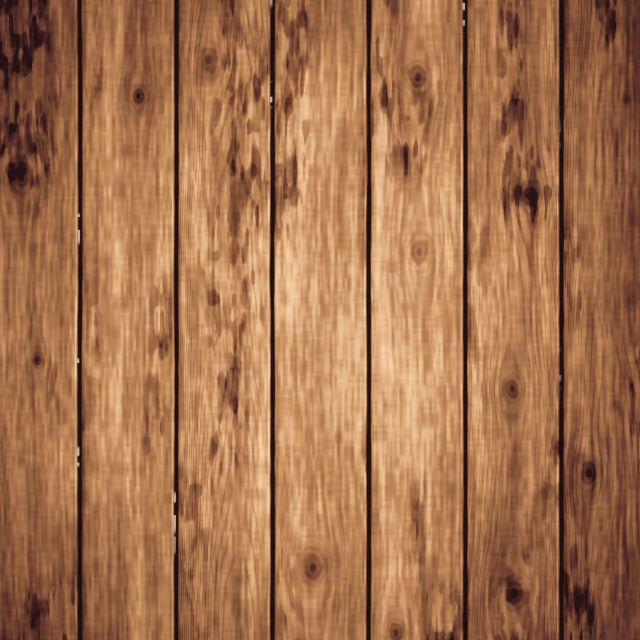
This texture is drawn by a Shadertoy shader. Its source:

```glsl
// Seven upright planks of warm, worn timber with dark seams and a vignette.
// A single tone value collects grain, growth arches, stains and knots,
// then a colour ramp turns it into wood; seams are laid on top.

float hash(vec2 p) {
    p = fract(p * vec2(0.1031, 0.1137));
    p += dot(p, p.yx + 33.33);
    return fract((p.x + p.y) * p.x * 17.31);
}

float noise(vec2 p) {
    vec2 i = floor(p), f = fract(p);
    f = f * f * (3.0 - 2.0 * f);
    return mix(mix(hash(i), hash(i + vec2(1, 0)), f.x),
               mix(hash(i + vec2(0, 1)), hash(i + vec2(1, 1)), f.x), f.y);
}

float fbm(vec2 p) {
    float sum = 0.0, amp = 0.5;
    for (int i = 0; i < 4; i++) {
        sum += amp * noise(p);
        p = p * 2.03 + 17.7;
        amp *= 0.5;
    }
    return sum / 0.9375;
}

// Wood colour for a tone from 0 (dark) to 1 (light)
vec3 woodRamp(float t) {
    vec3 c = mix(vec3(0.15, 0.07, 0.07), vec3(0.35, 0.19, 0.16), clamp((t - 0.15) / 0.20, 0.0, 1.0));
    c = mix(c, vec3(0.49, 0.30, 0.20), clamp((t - 0.35) / 0.14, 0.0, 1.0));
    c = mix(c, vec3(0.62, 0.41, 0.27), clamp((t - 0.49) / 0.13, 0.0, 1.0));
    c = mix(c, vec3(0.77, 0.55, 0.36), clamp((t - 0.62) / 0.15, 0.0, 1.0));
    c = mix(c, vec3(0.88, 0.69, 0.51), clamp((t - 0.77) / 0.11, 0.0, 1.0));
    return mix(c, vec3(0.97, 0.83, 0.66), clamp((t - 0.88) / 0.16, 0.0, 1.0));
}

void mainImage(out vec4 fragColor, in vec2 fragCoord) {
    vec2 uv = fragCoord / iResolution.xy;
    float px = 1.0 / iResolution.x;

    // Plank layout: index, position across, signed distance to the nearest seam
    float pitch = 0.1505;
    float across = (uv.x - 0.125) / pitch + 1.0;
    float plank = floor(across);
    float u = fract(across) - 0.5;
    float seam = (fract(across + 0.5) - 0.5) * pitch;
    float seamId = floor(across + 0.5);
    seam += 0.0012 * (noise(vec2(seamId * 9.0, uv.y * 7.0)) - 0.5);

    // Knots bend the grain sideways and leave a dark, ringed core
    vec2 g = vec2(u * pitch, uv.y);
    float knotShade = 0.0;
    for (int k = 0; k < 3; k++) {
        vec2 seed = vec2(plank * 7.0 + 3.0, float(k) * 13.0 + 5.0);
        vec2 centre = vec2((hash(seed) - 0.5) * 0.09, (float(k) + hash(seed + 31.0)) / 3.0);
        float size = mix(0.007, 0.019, hash(seed + 57.0));
        float strength = smoothstep(0.2, 0.7, hash(seed + 83.0));
        vec2 d = vec2(u * pitch, uv.y) - centre;
        float ragged = 0.7 + 0.7 * fbm(uv * vec2(75.0, 45.0) + seed);
        float r = length(d * vec2(1.0, 0.7)) / size * ragged;
        g.x -= d.x * 0.65 * strength * exp(-dot(d, d * vec2(1.0, 0.3)) / (size * size * 5.0));
        knotShade += strength * (0.30 * exp(-r * r * 1.3) + 0.10 * exp(-r * 0.8)
                   + 0.06 * sin(r * 11.0) * exp(-r * r * 0.5));
    }
    g.x += 0.007 * (noise(vec2(plank * 11.0, uv.y * 3.0)) - 0.5);
    vec2 w = g + vec2(plank * 3.7, plank * 1.3);

    // Vignette and plank to plank variation
    vec2 fromMid = (uv - 0.5) * vec2(1.05, 0.88);
    float tone = 0.865 - 0.98 * dot(fromMid, fromMid);
    tone += 0.06 * (hash(vec2(plank + 2.0, 41.0)) - 0.5);

    // Broad streaks, blotches, long fibres and short pores
    tone += 0.26 * (fbm(w * vec2(38.0, 2.2)) - 0.5);
    tone += 0.20 * (fbm(w * vec2(15.0, 7.0) + 40.0) - 0.5);
    tone += 0.17 * (noise(w * vec2(190.0, 9.0)) - 0.5);
    tone += 0.16 * (noise(w * vec2(260.0, 46.0) + 9.0) - 0.5);
    tone += 0.05 * (noise(w * vec2(60.0, 210.0)) - 0.5);

    // Growth arches: nested parabolas, stronger on some planks
    float lean = hash(vec2(plank, 19.0)) - 0.5;
    float v = g.x / pitch - lean * 0.4;
    float arch = 17.0 * v * v + 3.5 * uv.y * sign(lean) + 1.6 * fbm(w * vec2(18.0, 3.0));
    float line = pow(0.5 + 0.5 * sin(arch * 15.0), 5.0);
    tone -= 0.13 * line * smoothstep(0.25, 0.8, hash(vec2(plank, 29.0)))
          * smoothstep(0.2, 0.6, noise(w * vec2(50.0, 5.0)));

    // Stains and flecks gather in worn patches
    float worn = smoothstep(0.48, 0.78, noise(w * vec2(20.0, 5.0) + 70.0));
    tone -= 0.24 * worn * smoothstep(0.48, 0.68, fbm(w * vec2(60.0, 20.0) + 5.0));
    tone -= 0.20 * worn * smoothstep(0.64, 0.80, noise(w * vec2(130.0, 30.0) + 3.0));
    tone -= knotShade;

    // Bevelled plank edges: soft shade with a thin worn highlight
    float side = abs(seam);
    tone -= 0.17 * exp(-side * side / 0.00007);
    float glint = noise(vec2(seamId * 5.0, uv.y * 28.0));
    tone += (0.06 + 0.22 * glint) * exp(-pow((seam + 0.0062) / 0.0014, 2.0));
    vec3 col = woodRamp(tone);

    // Dark gap and rare pale chips along it
    float halfGap = 0.0027 + 0.0010 * noise(vec2(seamId * 17.0, uv.y * 40.0));
    float gap = 1.0 - smoothstep(halfGap - px, halfGap + px, side);
    col = mix(col, vec3(0.10, 0.045, 0.055), 0.95 * gap);
    float chip = smoothstep(0.83, 0.90, noise(vec2(seamId * 23.0, uv.y * 14.0)))
               * smoothstep(0.45, 0.65, noise(vec2(seamId * 3.0, uv.y * 110.0)));
    chip *= 1.0 - smoothstep(0.0008, 0.0008 + 1.5 * px, abs(seam + 0.0025));
    col = mix(col, vec3(0.90, 0.84, 0.76), 0.8 * chip);

    fragColor = vec4(col, 1.0);
}
```
